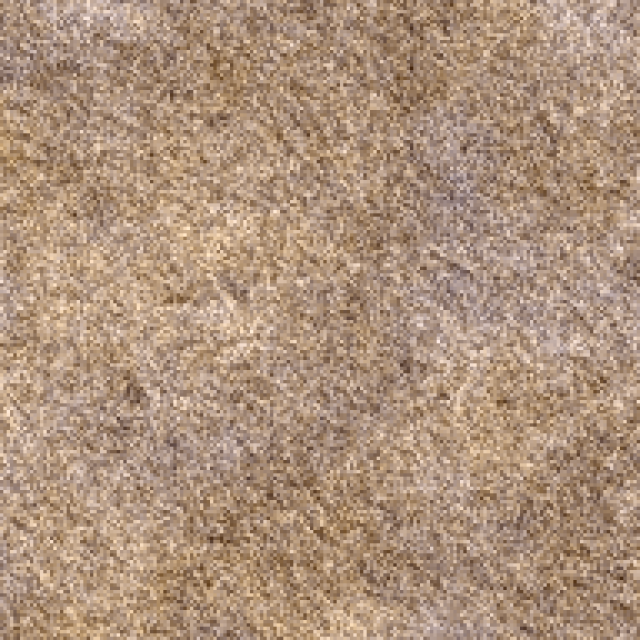
Reproduce this texture procedurally as a Shadertoy shader.

```glsl
float hash(vec2 p) {
    vec3 q = fract(p.xyx * vec3(0.1031, 0.1030, 0.0973));
    q += dot(q, q.yzx + 33.33);
    return fract((q.x + q.y) * q.z);
}

// Value noise centred on zero
float noise(vec2 p) {
    vec2 i = floor(p), f = fract(p);
    f = f * f * (3.0 - 2.0 * f);
    float low = mix(hash(i), hash(i + vec2(1, 0)), f.x);
    float high = mix(hash(i + vec2(0, 1)), hash(i + vec2(1, 1)), f.x);
    return mix(low, high, f.y) - 0.5;
}

float blotches(vec2 p) {
    return noise(p / 36.0) + 0.6 * noise(p / 17.0 + 40.0) + 0.4 * noise(p / 8.0 + 90.0);
}

// Colour of one square grain
vec3 grainColor(vec2 cell) {
    // Bent axes: x runs along the falling diagonal, y across it
    vec2 bend = 5.0 * vec2(noise(cell / 13.0 + 210.0), noise(cell / 13.0 + 370.0));
    vec2 p = cell + bend;
    vec2 diagonal = vec2(p.x - p.y, p.x + p.y) * 0.7071 + 300.0;

    // Lightness: streaks, dark flecks, single grains and broad stains
    float streak = noise(diagonal / vec2(3.6, 1.7));
    float fleck = smoothstep(0.15, 0.42, noise(diagonal / vec2(4.2, 1.9) + 70.0));
    float grain = hash(cell + 500.0) + hash(cell + 731.0) - 1.0;
    float tone = 0.19 * streak - 0.11 * fleck + 0.22 * grain
               + 0.13 * blotches(cell + 150.0) + 0.017;

    // Hue: from warm tan to pinkish grey
    float hue = 0.08 * noise(cell / 3.0 + 620.0) + 0.06 * (hash(cell + 947.0) - 0.5)
              + 0.09 * blotches(cell + 800.0);

    return vec3(0.693, 0.588, 0.505) + tone * vec3(1.0, 1.02, 1.0) + hue * vec3(-0.05, 0.25, 1.0);
}

void mainImage(out vec4 fragColor, in vec2 fragCoord) {
    // Average a few samples per pixel to smooth the grain edges
    vec3 color = vec3(0.0);
    for (int i = 0; i < 9; i++) {
        vec2 offset = (vec2(i % 3, i / 3) - 1.0) / 3.0;
        vec2 uv = (fragCoord + offset) / iResolution.y;
        color += grainColor(floor(uv * 192.0));
    }
    fragColor = vec4(clamp(color / 9.0, 0.0, 1.0), 1.0);
}
```
